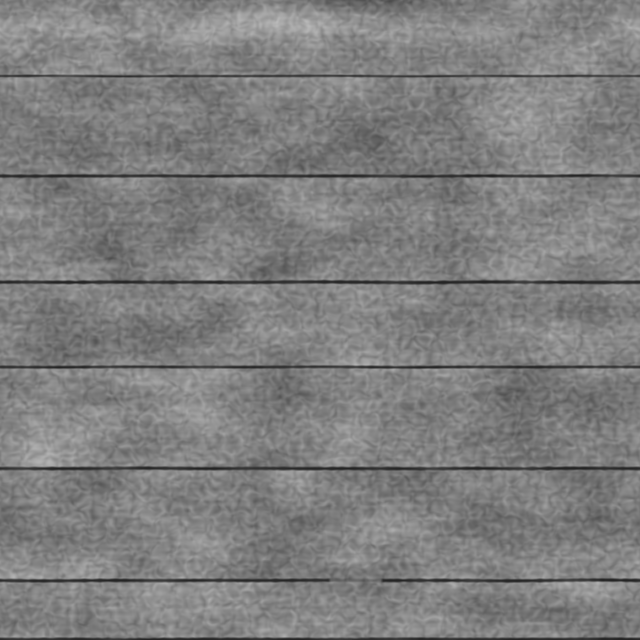
Reproduce this texture procedurally as a Shadertoy shader.

```glsl
// Weathered grey horizontal planks with dark seams, worn edges and fine mottled grain.
#define WOOD_TONE 0.499
#define BROAD_AMOUNT 0.09
#define BLOTCH_AMOUNT 0.12
#define PATCH_AMOUNT 0.06
#define GRAIN_AMOUNT 0.115
#define FIBRE_AMOUNT 0.045
#define SEAM_TONE 0.14
#define SEAM_SOFTNESS 0.0017
#define SEAM_WOBBLE 0.0016
#define RIM_AMOUNT 0.065
#define RIM_REACH 0.020

const int SEAM_COUNT = 7;

// Height and half width of each seam, from the bottom up
const vec2 SEAMS[SEAM_COUNT] = vec2[](
    vec2(0.0010, 0.0024), vec2(0.0930, 0.0024), vec2(0.2680, 0.0024),
    vec2(0.4265, 0.0020), vec2(0.5590, 0.0025), vec2(0.7250, 0.0022),
    vec2(0.8812, 0.0015));

float hash(vec2 cell, float seed) {
    uvec2 q = uvec2(cell + 0.5) * uvec2(1597334673u, 3812015801u);
    uint h = q.x ^ q.y ^ (uint(seed + 0.5) * 2798796415u);
    h = (h ^ (h >> 15)) * 2246822519u;
    h = (h ^ (h >> 13)) * 3266489917u;
    return float((h ^ (h >> 16)) >> 8) / 16777216.0;
}

// Dot product of a random unit gradient with the offset from its corner
float corner(vec2 cell, vec2 offset, vec2 period, float seed) {
    float angle = 6.28319 * hash(mod(cell, period), seed);
    return dot(vec2(cos(angle), sin(angle)), offset);
}

// Gradient noise that repeats over the canvas
float noise(vec2 uv, vec2 period, float seed) {
    vec2 p = uv * period, cell = floor(p), f = p - cell;
    vec2 w = f * f * f * (f * (f * 6.0 - 15.0) + 10.0);
    vec2 e = vec2(1.0, 0.0);
    float low = mix(corner(cell, f, period, seed),
                    corner(cell + e.xy, f - e.xy, period, seed), w.x);
    float high = mix(corner(cell + e.yx, f - e.yx, period, seed),
                     corner(cell + e.xx, f - e.xx, period, seed), w.x);
    return mix(low, high, w.y);
}

// Light and dark weathering of one plank
float woodTone(vec2 uv, float plank) {
    float seed = 10.0 * plank;
    float broad = noise(uv, vec2(3.0, 6.0), seed + 1.0);
    float blotch = noise(uv, vec2(8.0, 14.0), seed + 2.0);
    float patches = noise(uv, vec2(19.0, 30.0), seed + 3.0);
    float streak = noise(uv, vec2(7.0, 44.0), seed + 4.0);

    // Two layers of small soft mottling, lightly warped
    vec2 warp = vec2(noise(uv, vec2(52.0), 91.0), noise(uv, vec2(52.0), 92.0));
    vec2 g = uv + 0.007 * warp;
    float grain = noise(g, vec2(84.0, 98.0), 93.0);
    grain += 0.6 * noise(g, vec2(118.0, 132.0), 94.0);
    float fibre = noise(uv, vec2(11.0, 150.0), 95.0);

    float tone = WOOD_TONE + 0.025 * (hash(vec2(plank, 3.0), 7.0) - 0.5);
    tone += BROAD_AMOUNT * broad + BLOTCH_AMOUNT * blotch;
    tone += PATCH_AMOUNT * (patches + 0.6 * streak);
    return tone + GRAIN_AMOUNT * grain + FIBRE_AMOUNT * fibre;
}

void mainImage(out vec4 fragColor, in vec2 fragCoord) {
    vec2 uv = fragCoord / iResolution.xy;
    float pixel = 1.0 / iResolution.y;

    float plank = 0.0, rim = 0.0, seam = 0.0;
    for (int i = 0; i < SEAM_COUNT; i++) {
        float id = float(i);
        float wobble = SEAM_WOBBLE * noise(vec2(uv.x, 0.5), vec2(7.0, 1.0), 40.0 + id);
        float d = uv.y - SEAMS[i].x - wobble;
        plank += step(0.0, d);

        // Uneven pale wear on both sides of the seam
        float side = d < 0.0 ? 160.0 : 170.0;
        float wear = 0.55 + 1.5 * noise(vec2(uv.x, 0.37), vec2(8.0, 1.0), side + id);
        rim += max(wear, 0.0) * exp(-abs(d) / RIM_REACH);

        // Dark gap with nibbled edges and fading stretches
        float nibble = noise(vec2(uv.x, 0.4), vec2(80.0, 1.0), 150.0 + id);
        float halfWidth = SEAMS[i].y * (1.0 + 0.4 * nibble);
        float softness = SEAM_SOFTNESS + 0.3 * pixel;
        float line = 1.0 - smoothstep(halfWidth - softness, halfWidth + softness, abs(d));
        float fade = 0.92 + 0.4 * noise(vec2(uv.x, 0.6), vec2(14.0, 1.0), 180.0 + id);
        if (i == 1) {
            // Closed stretch of the lowest inner seam
            float closed = 1.0 - smoothstep(0.038, 0.044, abs(uv.x - 0.556));
            fade *= 1.0 - 0.75 * closed;
        }
        seam = max(seam, line * clamp(fade, 0.0, 1.0));
    }

    float tone = woodTone(uv, mod(plank, float(SEAM_COUNT))) + RIM_AMOUNT * rim;

    // Bleached band along the top plank, fading to the right
    float band = exp(-pow((uv.y - 0.960) / 0.026, 2.0));
    float bandFade = 1.0 - smoothstep(0.55, 0.82, uv.x) * smoothstep(1.0, 0.92, uv.x);
    tone += 0.095 * band * bandFade;

    // Dusky stain where that plank meets the top edge
    vec2 stain = (uv - vec2(0.58, 1.0)) / vec2(0.12, 0.014);
    tone -= 0.12 * exp(-dot(stain, stain));

    tone = mix(tone, SEAM_TONE, seam);
    fragColor = vec4(vec3(clamp(tone, 0.0, 1.0)), 1.0);
}
```
